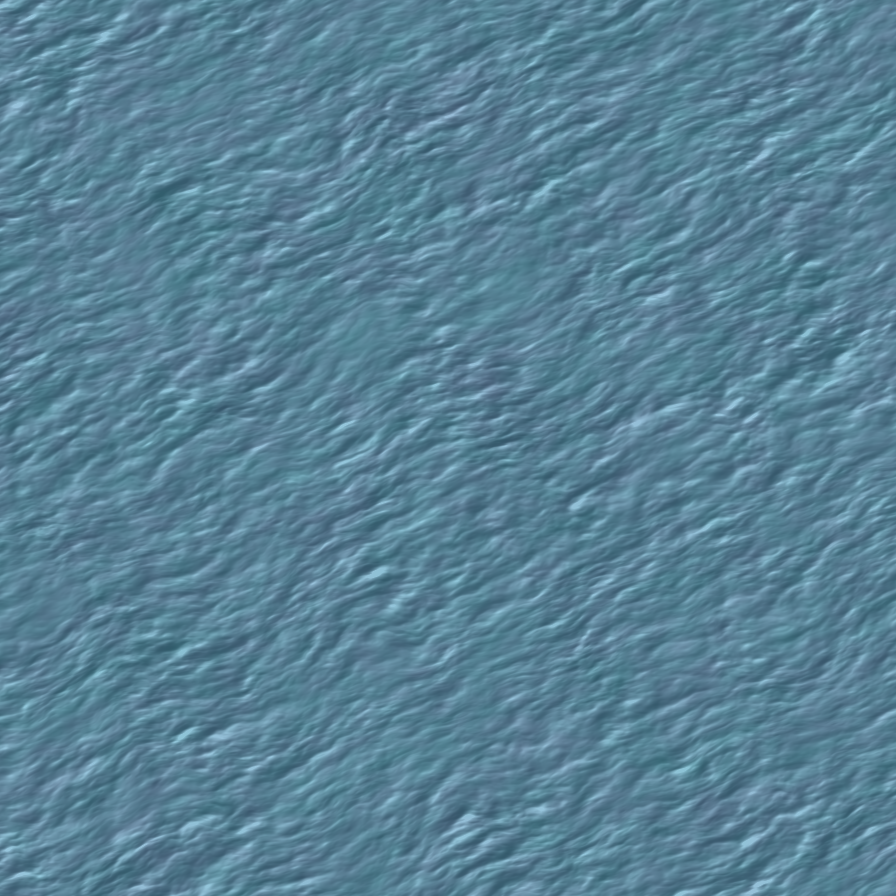
This texture is drawn by a WebGL 2 fragment shader. Its source:

```glsl
#version 300 es
precision highp float;

uniform vec2 u_resolution;
out vec4 fragColor;

const float RIPPLE_ANGLE = 0.42;
const float STRETCH = 0.43;
const int OCTAVES = 5;

// Random unit vector for a lattice cell
vec2 cellGradient(vec2 cell, uint seed) {
    uvec2 k = uvec2(ivec2(cell) + 4096);
    uint n = k.x * 1597334673u ^ k.y * 3812015801u ^ seed * 2654435769u;
    n = (n ^ (n >> 15)) * 2246822519u;
    n = (n ^ (n >> 13)) * 3266489917u;
    n ^= n >> 16;
    float angle = float(n & 65535u) / 65536.0 * 6.28319;
    return vec2(cos(angle), sin(angle));
}

float gradientNoise(vec2 p, uint seed) {
    vec2 cell = floor(p);
    vec2 f = p - cell;
    vec2 blend = f * f * f * (f * (f * 6.0 - 15.0) + 10.0);
    vec2 right = vec2(1.0, 0.0);
    vec2 up = vec2(0.0, 1.0);
    float a = dot(cellGradient(cell, seed), f);
    float b = dot(cellGradient(cell + right, seed), f - right);
    float c = dot(cellGradient(cell + up, seed), f - up);
    float d = dot(cellGradient(cell + 1.0, seed), f - 1.0);
    return mix(mix(a, b, blend.x), mix(c, d, blend.x), blend.y);
}

mat2 rotation(float angle) {
    float c = cos(angle);
    float s = sin(angle);
    return mat2(c, -s, s, c);
}

// Wave height with softly creased crests
float waveHeight(vec2 p, uint seed) {
    float n = gradientNoise(p, seed);
    return n - 0.5 * sqrt(n * n + 0.004);
}

// Bends the ripple direction from place to place
vec2 bend(vec2 p, float frequency, float amount, uint seed) {
    vec2 q = p * frequency;
    return p + amount * vec2(gradientNoise(q, seed), gradientNoise(q, seed + 1u));
}

// Light on the slopes, summed over ripple sizes
float rippleLight(vec2 p) {
    float light = 0.0;
    float frequency = 22.0;
    vec2 reach = vec2(-0.05, 0.16);
    for (int i = 0; i < OCTAVES; i++) {
        float level = float(i) - 2.2;
        float weight = 0.98 * exp(-0.27 * level * level);
        uint seed = uint(i) + 20u;
        vec2 q = rotation(-0.08 * level) * p * frequency * vec2(STRETCH, 1.0);
        float slope = waveHeight(q - reach, seed) - waveHeight(q + reach, seed);
        light += weight * slope / (2.0 * length(reach));
        frequency *= 1.8;
    }
    return light;
}

void main() {
    vec2 uv = gl_FragCoord.xy / u_resolution.y;
    vec2 p = rotation(RIPPLE_ANGLE) * uv;
    p = bend(p, 7.0, 0.016, 1u);
    p = bend(p, 32.0, 0.0035, 4u);

    // Calm and rough patches
    float roughness = 1.0 + 0.7 * gradientNoise(p * vec2(6.0, 9.0), 8u)
                    + 0.6 * gradientNoise(p * vec2(15.0, 24.0), 9u);
    float light = rippleLight(p) * roughness;
    light += 0.12 * (light * light - 0.8);
    light = clamp(light, -2.2, 3.8);

    // Broad drifts of brightness and hue
    float drift = gradientNoise(p * vec2(6.0, 11.0), 10u)
                + 0.7 * gradientNoise(p * vec2(18.0, 34.0), 11u);
    float hue = gradientNoise(p * vec2(9.0, 14.0), 12u)
              + gradientNoise(p * vec2(32.0, 60.0), 13u);

    vec3 water = vec3(0.345, 0.504, 0.582);
    vec3 glint = vec3(0.059, 0.067, 0.069);
    vec3 tealShift = vec3(-0.028, 0.014, -0.006);
    vec3 color = water + glint * (light + 0.5 * drift) + tealShift * hue;
    fragColor = vec4(clamp(color, 0.0, 1.0), 1.0);
}
```
